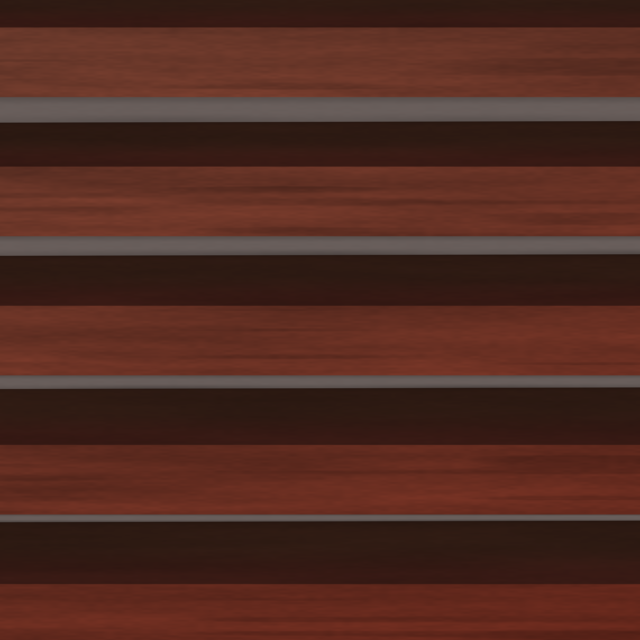
This texture is drawn by a Shadertoy shader. Its source:

```glsl
// Horizontal red-brown wooden slats with dark undersides and narrowing grey gaps.
#define PERIOD 0.2174      // height of one slat repeat
#define FIRST_TOP 0.0430   // top edge of the first whole slat, from the top
#define FACE_HEIGHT 0.1087 // lit front of a slat
#define GAP_WIDTH 0.0387   // grey gap below the first slat
#define GAP_SHRINK 0.0093  // loss of gap width per slat
#define EDGE_SOFT 0.0014
#define GRAIN_FACE 0.32
#define GRAIN_DARK 0.22

float hash(vec2 p) {
    vec3 q = fract(p.xyx * vec3(0.1031, 0.1030, 0.0973));
    q += dot(q, q.yzx + 33.33);
    return fract((q.x + q.y) * q.z);
}

float noise(vec2 p) {
    vec2 cell = floor(p), f = fract(p);
    f = f * f * (3.0 - 2.0 * f);
    return mix(mix(hash(cell), hash(cell + vec2(1, 0)), f.x),
               mix(hash(cell + vec2(0, 1)), hash(cell + vec2(1, 1)), f.x), f.y);
}

// Long fibres: octaves of noise stretched along x, centred on zero
float woodGrain(vec2 p) {
    p.y += 0.008 * (noise(p * vec2(2.5, 7.0)) - 0.5);
    vec2 scale = vec2(1.8, 42.0);
    float sum = 0.0, amplitude = 0.5;
    for (int i = 0; i < 4; i++) {
        sum += amplitude * (noise(p * scale + float(i) * 17.3) - 0.5);
        scale *= vec2(2.3, 1.8);
        amplitude *= 0.62;
    }
    return sum;
}

void mainImage(out vec4 fragColor, in vec2 fragCoord) {
    vec2 uv = fragCoord / iResolution.xy;
    float down = 1.0 - uv.y;
    float soft = max(EDGE_SOFT, 0.8 / iResolution.y);

    // Position within the repeat, measured downwards from the slat top
    float slat = floor((down - FIRST_TOP) / PERIOD);
    float d = down - FIRST_TOP - slat * PERIOD;
    float gapWidth = GAP_WIDTH - GAP_SHRINK * slat - 0.0025 * (uv.x - 0.5);
    float gapEnd = FACE_HEIGHT + gapWidth;

    // Fibres, thin dark streaks and fine pores
    float grain = woodGrain(uv);
    float streak = smoothstep(0.68, 0.92, noise(uv * vec2(2.2, 95.0) + 41.0));
    float pores = noise(uv * vec2(70.0, 330.0)) - 0.5;

    // Lit face: browner at the top of the canvas, redder towards the lower right
    float redness = clamp(down * 0.85 + 0.22 * (uv.x - 0.5) + 0.05, 0.0, 1.0);
    vec3 face = mix(vec3(0.415, 0.222, 0.167), vec3(0.400, 0.155, 0.108), redness);
    face *= 1.0 + GRAIN_FACE * grain - 0.13 * streak + 0.07 * pores;
    face *= 1.0 + 0.10 * (noise(uv * vec2(3.0, 9.0) + 7.0) - 0.5);
    face *= 1.0 + 0.10 * (d / FACE_HEIGHT - 0.5) * step(d, FACE_HEIGHT);

    // Shaded underside, warming towards its lower edge
    float depth = clamp((d - gapEnd) / (PERIOD - gapEnd), 0.0, 1.0);
    vec3 underside = mix(vec3(0.178, 0.102, 0.072), vec3(0.212, 0.098, 0.076),
                         smoothstep(0.35, 0.9, depth));
    underside *= 1.0 + GRAIN_DARK * grain + 0.05 * pores;
    underside *= 1.0 - 0.2 * exp(-abs(d - gapEnd) / 0.003);

    // Grey gap, darker towards both rims
    float across = clamp((d - FACE_HEIGHT) / gapWidth, 0.0, 1.0);
    float rim = 0.86 + 0.14 * smoothstep(0.0, 0.35, across);
    rim -= (0.07 + 0.16 * noise(vec2(uv.x * 4.0, slat * 5.0))) * smoothstep(0.6, 1.0, across);
    vec3 gap = vec3(0.408, 0.367, 0.355) * rim * (1.0 + 0.02 * pores);

    // Face, gap and underside stacked with soft edges
    vec3 color = mix(face, gap, smoothstep(-soft, soft, d - FACE_HEIGHT));
    color = mix(color, underside, smoothstep(-soft, soft, d - gapEnd));
    float faceTop = smoothstep(-soft, soft, d) * (1.0 - smoothstep(-soft, soft, d - PERIOD));
    float upperHalf = step(d, 0.5 * PERIOD);
    color = mix(mix(face, underside, upperHalf), color, faceTop);

    fragColor = vec4(color, 1.0);
}
```
